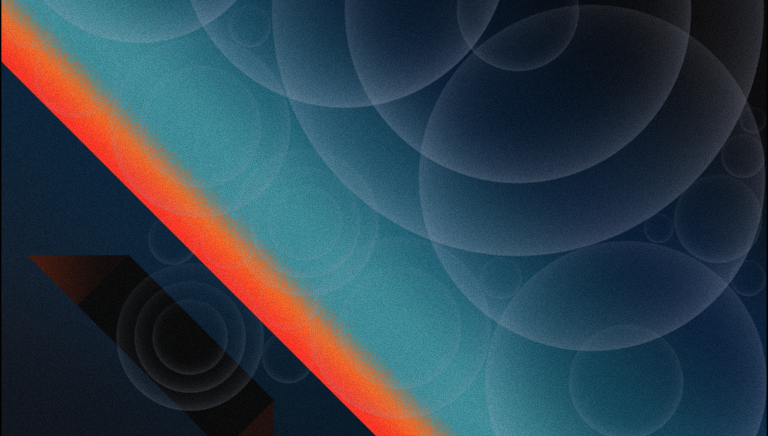
A Shadertoy shader for this background:

```glsl
const vec3 RED = vec3(0.97, 0.20, 0.15);
const vec3 ORANGE = vec3(0.93, 0.42, 0.15);
const vec3 TEAL = vec3(0.24, 0.54, 0.59);
const vec3 DEEP = vec3(0.10, 0.33, 0.42);
const vec3 NIGHT = vec3(0.045, 0.14, 0.25);
const vec3 BLACK = vec3(0.045, 0.045, 0.052);
const vec3 RUST = vec3(0.28, 0.11, 0.07);
const vec3 MIST = vec3(0.58, 0.60, 0.69);

// Circles as center.xy and radius, in canvas heights
const vec3 DOMES[6] = vec3[6](
    vec3(1.188, 0.977, 0.564), vec3(1.188, 0.977, 0.397),
    vec3(1.358, 0.592, 0.397), vec3(0.791, 1.131, 0.378),
    vec3(0.321, 1.202, 0.300), vec3(1.436, 0.124, 0.323));

// Concentric sets as center.xy, outer radius and ring count
const vec4 NESTS[6] = vec4[6](
    vec4(1.188, 0.977, 0.140, 1.0), vec4(0.459, 0.709, 0.207, 2.0),
    vec4(0.700, 0.489, 0.168, 3.0), vec4(0.917, 0.248, 0.208, 2.0),
    vec4(1.436, 0.124, 0.131, 1.0), vec4(0.436, 0.227, 0.169, 3.0));

const vec3 BUBBLES[14] = vec3[14](
    vec3(1.647, 0.498, 0.101), vec3(1.704, 0.642, 0.050),
    vec3(1.727, 0.725, 0.030), vec3(1.511, 0.477, 0.034),
    vec3(1.716, 0.362, 0.041), vec3(1.149, 0.362, 0.048),
    vec3(0.573, 0.940, 0.048), vec3(0.177, 0.830, 0.099),
    vec3(0.067, 0.950, 0.060), vec3(0.397, 0.450, 0.057),
    vec3(0.525, 0.447, 0.064), vec3(0.663, 0.312, 0.069),
    vec3(0.661, 0.181, 0.060), vec3(1.055, -0.032, 0.099));

float hash(vec2 cell) {
    vec3 h = fract(cell.xyx * vec3(0.1031, 0.1030, 0.0973));
    h += dot(h, h.yzx + 33.33);
    return fract((h.x + h.y) * h.z);
}

// Antialiased coverage of the positive side of a distance
float cover(float dist, float pixel) {
    return clamp(0.5 + dist / pixel, 0.0, 1.0);
}

// Sky ramp along the distance from the diagonal edge
vec3 skyColor(float d, float grain) {
    float rough = d + 0.025 * grain;
    vec3 color = mix(RED, ORANGE, smoothstep(0.0, 0.09, d));
    color = mix(color, TEAL, smoothstep(0.065, 0.145, rough));
    color = mix(color, DEEP, smoothstep(0.20, 0.46, d));
    color = mix(color, NIGHT, smoothstep(0.38, 0.74, d));
    return mix(color, BLACK, smoothstep(0.70, 1.20, d));
}

vec3 groundColor(vec2 p) {
    vec3 color = mix(vec3(0.085, 0.115, 0.16), vec3(0.05, 0.14, 0.22),
                     smoothstep(0.15, 0.85, p.x + p.y));
    return color * mix(0.75, 1.0, smoothstep(0.0, 0.45, p.y));
}

// Dark diagonal beam with rust coloured ends
vec3 addBeam(vec3 color, vec2 p, float pixel) {
    float along = p.x - p.y;
    float across = p.x + p.y;
    float inside = min(min(across - 0.477, 0.711 - across) * 0.707,
                       min(0.415 - p.y, 0.628 - p.x));
    float leftEnd = cover((-0.122 - along) * 0.707, pixel);
    float rightEnd = cover((along - 0.546) * 0.707, pixel);
    float rust = leftEnd * (0.12 + 0.75 * (1.0 - smoothstep(0.06, 0.26, p.x)));
    rust += rightEnd * 0.32;
    vec3 beam = mix(vec3(0.04, 0.042, 0.045), RUST, rust);
    return mix(color, beam, cover(inside, pixel));
}

// Translucent disc, misty toward its rim and brightest below
vec3 addDisc(vec3 color, vec2 p, vec3 disc, float mist, float falloff,
             float shade, float pixel) {
    vec2 offset = p - disc.xy;
    float dist = length(offset);
    float n = min(dist / disc.z, 1.0);
    float below = 0.5 - 0.5 * offset.y / max(dist, 0.001);
    float rim = pow(n, falloff) + 0.25 * pow(n, 45.0);
    float light = mist * mix(0.35, 1.0, below) * rim;
    vec3 glazed = mix(color * (1.0 - shade * (1.0 - n * n)), MIST, light);
    return mix(color, glazed, cover(disc.z - dist, pixel));
}

void mainImage(out vec4 fragColor, in vec2 fragCoord) {
    vec2 p = fragCoord / iResolution.y;
    float width = iResolution.x / iResolution.y;
    float pixel = 1.5 / iResolution.y;
    float grain = hash(floor(p * 436.0)) - 0.5;

    // Backdrop
    float edge = (p.x + p.y - 0.862) * 0.707;
    vec3 ground = addBeam(groundColor(p), p, pixel);
    vec3 color = mix(ground, skyColor(edge, grain), cover(edge, pixel));

    // Discs
    for (int i = 0; i < 6; i++) {
        color = addDisc(color, p, DOMES[i], 0.30, 6.0, 0.16, pixel);
    }
    for (int i = 0; i < 6; i++) {
        vec4 nest = NESTS[i];
        for (float k = 0.0; k < nest.w; k++) {
            float radius = nest.z * (1.0 - k * mix(0.325, 0.245, nest.w - 2.0));
            color = addDisc(color, p, vec3(nest.xy, radius), 0.20, 8.0, 0.0, pixel);
        }
    }
    for (int i = 0; i < 14; i++) {
        color = addDisc(color, p, BUBBLES[i], 0.17, 7.0, 0.0, pixel);
    }

    // Grain and dark side borders
    color += grain * (0.025 + 0.09 * color);
    color *= cover(min(p.x, width - p.x) - 0.003, pixel);
    fragColor = vec4(clamp(color, 0.0, 1.0), 1.0);
}
```
